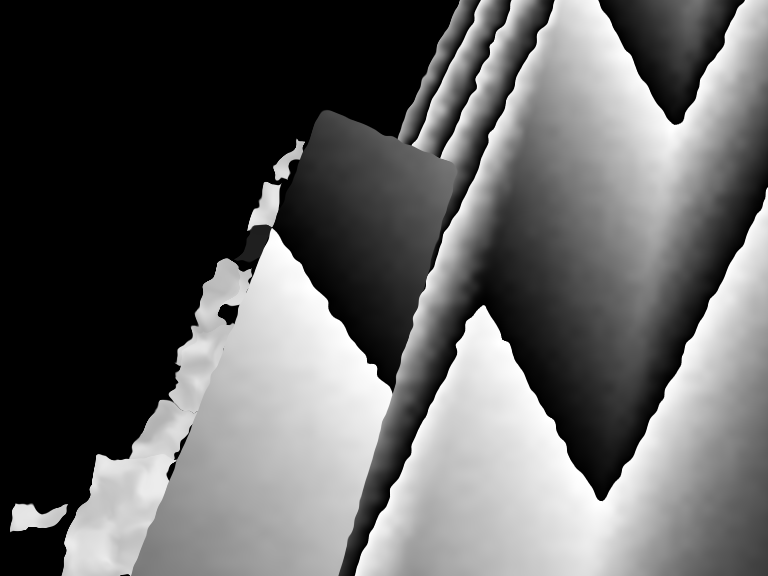
Give the GLSL for this texture map, as a Shadertoy shader.

```glsl
// Wrapped depth map: folded slopes shaded by a sawtooth of a height field,
// a flat slanted panel in front of them, and torn flakes along its left side.
// Each slope is a curved ramp; soft min and max join the slopes into folds.

const float FLAKE_LEAN = 0.41;

float hash(vec2 p) {
    return fract(sin(dot(p, vec2(127.1, 311.7))) * 43758.5453);
}

float noise(vec2 p) {
    vec2 cell = floor(p);
    vec2 f = fract(p);
    f = f * f * (3.0 - 2.0 * f);
    float low = mix(hash(cell), hash(cell + vec2(1.0, 0.0)), f.x);
    float high = mix(hash(cell + vec2(0.0, 1.0)), hash(cell + 1.0), f.x);
    return mix(low, high, f.y);
}

// Shifts a point by noise to make edges ragged
vec2 ragged(vec2 p, float scale, float amount) {
    vec2 shift = vec2(noise(p * scale), noise(p * scale + 37.0));
    return p + amount * (shift - 0.5);
}

float softMax(float a, float b, float k) {
    float h = max(k - abs(a - b), 0.0) / k;
    return max(a, b) + 0.25 * h * h * k;
}

float softMin(float a, float b, float k) {
    return -softMax(-a, -b, k);
}

// Ramp that steepens with distance and turns straight below a limit
float ramp(float d, float slope, float bend, float limit) {
    return d * (slope + bend * max(d, limit));
}

// Sawtooth from black to white with a smoothed jump
float wrapPhase(float phase) {
    float f = fract(phase);
    float w = clamp(fwidth(phase), 0.0001, 0.5);
    return f * (1.0 - smoothstep(1.0 - w, 1.0, f));
}

float coverage(float inside, float pixel) {
    return smoothstep(-pixel, pixel, inside);
}

// Height of the three folded slopes
float foldPhase(vec2 p) {
    float left = ramp(0.611 - p.x + 0.46 * p.y, 6.17, 27.1, -0.052);
    float middle = ramp(p.x + 0.58 * p.y - 1.113, 1.382, 1.194, -0.26);
    float right = ramp(0.9885 - p.x + 0.515 * p.y, 3.744, 4.396, -0.4);
    return softMax(left, softMin(middle, right, 0.1), 0.1);
}

float panelPhase(vec2 p) {
    return ramp(1.39 * p.x + p.y - 1.264, 0.749, 0.199, -1.0);
}

// Positive inside the slanted panel
float panelInside(vec2 p) {
    float leftSide = p.x - 0.226 - 0.409 * p.y;
    float rightSide = 0.5868 + 0.2956 * p.y - p.x;
    float topSide = 1.0546 - 0.43 * p.x - p.y;
    return softMin(min(leftSide, rightSide), topSide, 0.02);
}

// Positive inside a leaning box
float flakeInside(vec2 p, vec2 center, vec2 halfSize) {
    vec2 q = p - center;
    q.x -= FLAKE_LEAN * q.y;
    vec2 d = halfSize - abs(q);
    return min(d.x, d.y);
}

void mainImage(out vec4 fragColor, in vec2 fragCoord) {
    vec2 p = fragCoord / iResolution.y;
    float pixel = 0.7 / iResolution.y;
    vec2 rough = ragged(p, 52.0, 0.011);
    vec2 torn = ragged(ragged(p, 28.0, 0.03), 75.0, 0.01);
    float grain = 0.025 * (noise(p * vec2(26.0, 40.0)) - 0.5);

    // Folded slopes, cut off by a slanted left border
    float folds = wrapPhase(foldPhase(rough));
    float border = rough.x - 0.3386 - 0.46 * rough.y;
    float shade = folds * coverage(border, pixel);

    // Torn flakes: center and half size
    vec4 flakes[7] = vec4[7](
        vec4(0.509, 0.722, 0.013, 0.040), vec4(0.458, 0.641, 0.018, 0.033),
        vec4(0.415, 0.500, 0.014, 0.035), vec4(0.368, 0.458, 0.023, 0.080),
        vec4(0.352, 0.366, 0.036, 0.070), vec4(0.286, 0.241, 0.038, 0.055),
        vec4(0.200, 0.097, 0.072, 0.102));
    float crinkle = 0.66 + 0.2 * noise(torn * 32.0);
    for (int i = 0; i < 7; i++) {
        float inside = flakeInside(torn, flakes[i].xy, flakes[i].zw);
        float tone = crinkle + 0.1 * hash(vec2(float(i), 3.0));
        shade = mix(shade, tone, coverage(inside, pixel));
    }
    float loneFlake = flakeInside(torn, vec2(0.061, 0.100), vec2(0.040, 0.022));
    shade = mix(shade, crinkle + 0.08, coverage(loneFlake, pixel));
    float darkFlake = flakeInside(torn, vec2(0.443, 0.578), vec2(0.022, 0.030));
    shade = mix(shade, 0.12, coverage(darkFlake, pixel));

    // Flat panel in front
    float panel = wrapPhase(panelPhase(rough));
    float panelMask = coverage(panelInside(ragged(p, 60.0, 0.005)), pixel);
    shade = mix(shade, panel, panelMask);

    shade += grain * smoothstep(0.05, 0.3, shade);
    fragColor = vec4(vec3(clamp(shade, 0.0, 1.0)), 1.0);
}
```
